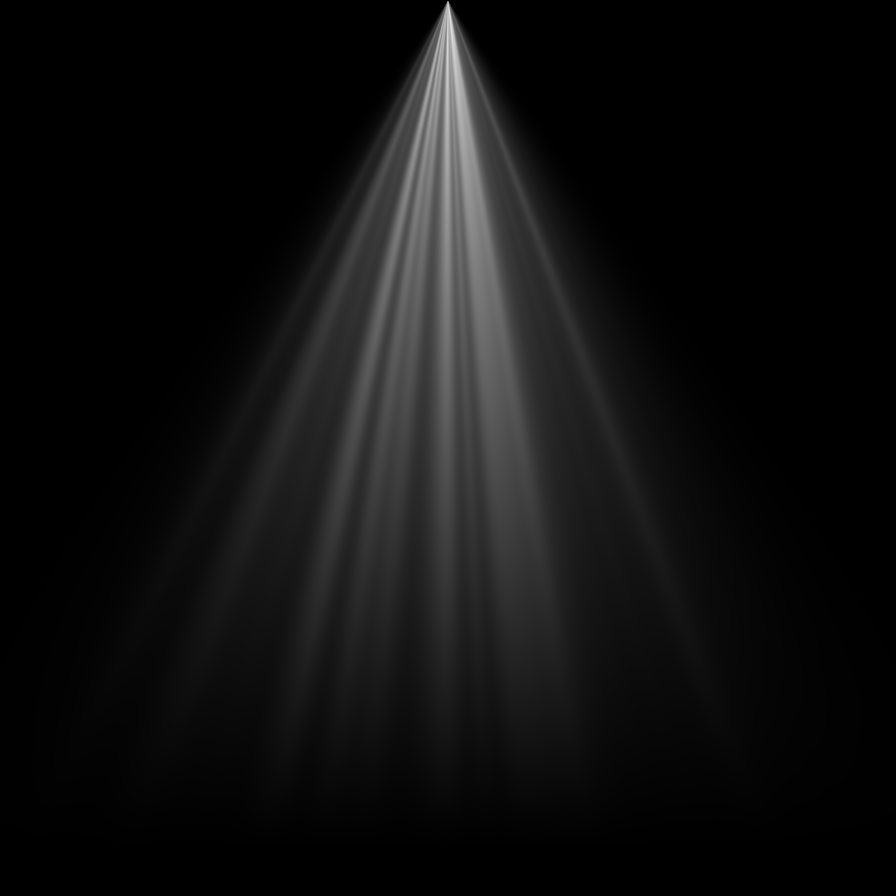
This background is drawn by a Shadertoy shader. Its source:

```glsl
// A fan of soft white light shafts falling from a point at the top centre.
// Each shaft is a Gaussian in slope (sideways offset over depth below the lamp),
// laid on a wide cone of haze; all of it dims with depth.

// Shafts from left to right: slope, half width, strength.
const vec3 SHAFTS[11] = vec3[11](
    vec3(-0.500, 0.032, 0.09),
    vec3(-0.378, 0.036, 0.20),
    vec3(-0.305, 0.022, 0.07),
    vec3(-0.219, 0.027, 0.40),
    vec3(-0.149, 0.022, 0.34),
    vec3(-0.101, 0.022, 0.28),
    vec3(-0.007, 0.028, 0.44),
    vec3( 0.046, 0.014, 0.19),
    vec3( 0.104, 0.038, 0.40),
    vec3( 0.165, 0.038, 0.32),
    vec3( 0.378, 0.032, 0.13));

float gaussian(float x, float width) {
    float t = x / width;
    return exp(-t * t);
}

// Sum of the shafts; each widens to the pixel footprint near the lamp.
float shaftLight(float slope, float footprint) {
    float light = 0.0;
    for (int i = 0; i < SHAFTS.length(); i++) {
        vec3 shaft = SHAFTS[i];
        float width = length(vec2(shaft.y, footprint));
        light += shaft.z * shaft.y / width * gaussian(slope - shaft.x, width);
    }
    return light;
}

void mainImage(out vec4 fragColor, in vec2 fragCoord) {
    vec2 uv = fragCoord / iResolution.xy;
    float depth = max(1.0 - uv.y, 1e-4);
    float slope = (uv.x - 0.5) / depth;
    float footprint = 0.6 / (iResolution.x * depth);

    // Wide haze and separate shafts
    float haze = 0.5 * gaussian(slope, 0.45);
    float light = haze + shaftLight(slope, footprint);

    // Faint streaks from layered sines
    float streaks = sin(slope * 88.0) + 0.6 * sin(slope * 151.0 + 1.3);
    light *= 1.0 + 0.025 * streaks * smoothstep(0.02, 0.25, depth);

    // Soft cone sides, dimming with depth, hot tip
    light *= 1.0 - smoothstep(0.4, 0.8, abs(slope));
    float dimming = 0.85 * pow(max(1.0 - depth / 0.95, 0.0), 1.15);
    light *= dimming + 0.25 * exp(-12.0 * depth);

    fragColor = vec4(vec3(clamp(light, 0.0, 1.0)), 1.0);
}
```
